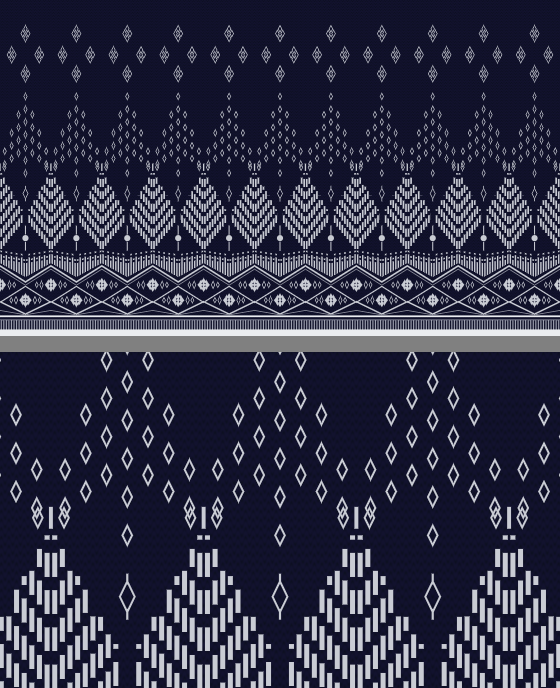
Top, the full canvas; bottom, a detail of the centre.
A Shadertoy shader for this pattern:

```glsl
float pixel;

float fill(float d) { return clamp(0.5 - d / pixel, 0.0, 1.0); }

float diamond(vec2 p, vec2 size) {
    p = abs(p);
    return (p.x / size.x + p.y / size.y - 1.0) * size.x * size.y / length(size);
}

float ring(vec2 p, vec2 size) { return fill(abs(diamond(p, size)) - 0.45); }

float box(vec2 p, vec2 size) {
    vec2 d = abs(p) - size;
    return max(d.x, d.y);
}

float span(float y, float top, float bottom) { return max(top - y, y - bottom); }

// Four small diamonds arranged as one larger diamond
float cluster(vec2 p) {
    p = abs(p);
    return max(ring(p - vec2(0.0, 6.5), vec2(2.4, 4.6)),
               ring(p - vec2(3.7, 0.0), vec2(2.4, 4.6)));
}

// Solid stitched flower with a pair of open diamonds on each side
float rosette(vec2 p) {
    p = abs(p);
    float petals = min(diamond(p - vec2(0.0, 5.0), vec2(3.0, 4.5)),
                       diamond(p - vec2(5.0, 0.0), vec2(3.5, 4.5)));
    petals = min(petals, diamond(p - vec2(3.5, 4.0), vec2(2.2, 3.2)));
    float ink = fill(min(petals, diamond(p, vec2(2.5, 3.5))));
    ink = max(ink, ring(p - vec2(13.0, 0.0), vec2(2.3, 5.0)));
    return max(ink, ring(p - vec2(19.5, 0.0), vec2(2.0, 3.6)));
}

// Line whose height changes linearly from tree axis to post axis
float zigzag(float x, float y, float start, float end, float halfWidth) {
    float slope = (end - start) / 35.0;
    return fill(abs(y - start - slope * x) / sqrt(1.0 + slope * slope) - halfWidth);
}

// Sprinkled diamonds forming a spire over each post
float spire(float post, float y) {
    float ink = 0.0;
    for (int j = 0; j < 4; j++) {
        int count = j == 0 ? 7 : 5 - j;
        for (int i = 0; i < count; i++) {
            vec2 center = vec2(9.5 * float(j), 132.0 + 25.0 * float(j) + 17.5 * float(i));
            ink = max(ink, ring(vec2(post, y) - center, vec2(2.2, 4.4)));
        }
    }
    return ink;
}

// Leafy tree of stepped chevrons, cut into upright stitches
float tree(float x, float y, float column, float stitch) {
    float band = mod(341.0 - y - column * 4.4, 17.0);
    float leaf = max(abs(band - 5.5) - 5.5, span(y, 237.0 + column * 6.2, 341.0 - column * 4.4));
    leaf = max(max(leaf, stitch), x - 31.5);
    return fill(min(leaf, box(vec2(x, y - 229.0), vec2(0.9, 5.0))));
}

void mainImage(out vec4 fragColor, in vec2 fragCoord) {
    // Eleven repeats of 70 units, with y running downward
    pixel = 770.0 / iResolution.x;
    vec2 p = fragCoord / iResolution.xy * vec2(770.0, 460.0);
    float y = 460.0 - p.y;
    float x = abs(mod(p.x + 35.0, 70.0) - 35.0);
    float post = 35.0 - x;
    float column = floor(x / 3.5);
    float stitch = abs(mod(x, 3.5) - 1.75) - 1.15;

    // Upper diamonds and spire
    float ink = max(cluster(vec2(post, y - 46.0)), cluster(vec2(post, y - 101.0)));
    ink = max(ink, cluster(vec2(post - 19.0, y - 75.0)));
    ink = max(ink, spire(post, y));
    ink = max(ink, ring(vec2(x - 6.0, y - 229.0), vec2(2.2, 4.4)));

    // Tree and the ornaments between trees
    ink = max(ink, tree(x, y, column, stitch));
    ink = max(ink, ring(vec2(post, y - 265.0), vec2(3.4, 7.0)));
    ink = max(ink, fill(box(vec2(post, abs(y - 265.0) - 8.0), vec2(0.5, 2.5))));
    ink = max(ink, fill(length(vec2(post, y - 326.0)) - 4.2));
    ink = max(ink, fill(box(vec2(post, abs(y - 326.0) - 11.0), vec2(0.7, 6.0))));

    // Wavy fringe with loose stitches above it
    float top = 348.0 + 0.15 * x + 7.0 * mod(column, 2.0);
    float fringe = max(stitch + 0.2, span(y, top, 360.0 + 0.55 * x));
    fringe = min(fringe, max(stitch + 0.1, abs(y - top + 4.0) - 1.0));
    ink = max(ink, fill(fringe));

    // Lattice with flowers
    ink = max(ink, zigzag(x, y, 364.0, 386.0, 1.1));
    ink = max(ink, 0.7 * zigzag(x, y, 368.5, 390.5, 0.5));
    ink = max(ink, zigzag(x, y, 414.0, 392.0, 0.8));
    ink = max(ink, zigzag(x, y, 413.0, 430.0, 1.0));
    ink = max(ink, 0.7 * zigzag(x, y, 425.0, 431.0, 0.5));
    ink = max(ink, rosette(vec2(x, y - 390.0)));
    ink = max(ink, rosette(vec2(post, y - 411.0)));

    // Navy knit ground
    vec2 knit = vec2(p.x, p.y + 0.7 * abs(mod(p.x, 3.5) - 1.75));
    float groove = 0.5 + 0.5 * cos(knit.x * 6.28318 / 3.5) * cos(knit.y * 6.28318 / 4.0);
    vec3 color = mix(vec3(0.07, 0.07, 0.18), vec3(0.05, 0.06, 0.13), groove * groove);
    color = mix(color, vec3(0.79, 0.80, 0.83), ink);

    // Bottom border: rule, teeth and plain hem
    float teeth = max(abs(mod(p.x, 3.5) - 1.75) - 0.8, span(y, 438.0, 452.0));
    color = mix(color, vec3(0.62, 0.63, 0.69), fill(min(teeth, abs(y - 438.0) - 0.6)));
    color = mix(color, vec3(0.92, 0.93, 0.94), fill(min(abs(y - 433.0) - 1.2, 451.0 - y)));
    fragColor = vec4(color, 1.0);
}
```
